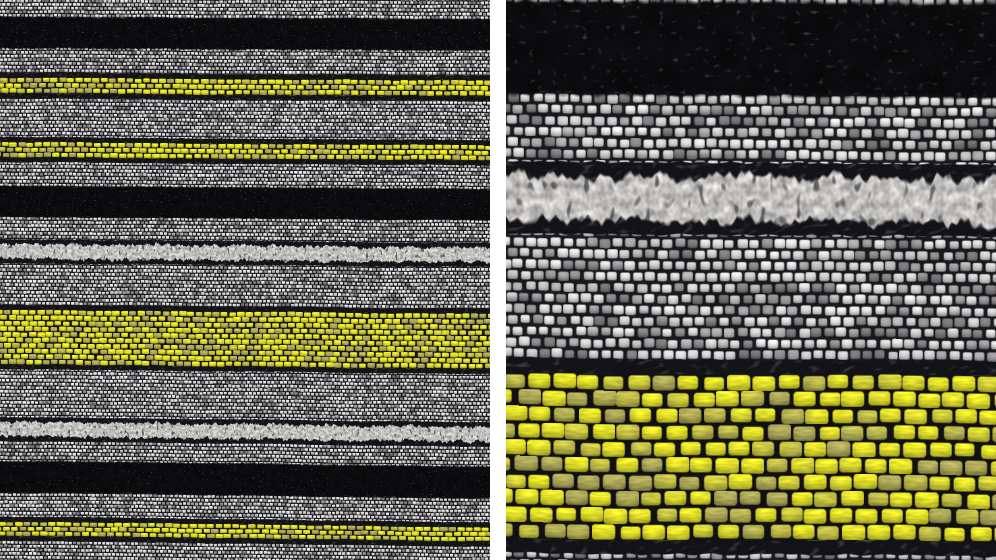
Left: the whole. Right: its middle third, enlarged.
Give the GLSL for this texture, as a Shadertoy shader.

```glsl
// Striped upholstery cloth: a grey plain weave crossed by yellow brick weave,
// fuzzy white chenille and black pile bands. Yarns are jittered rounded boxes in
// a half-drop lattice; gradient noise frays the pile and varies the tone.

// Lengths are in percent of the canvas height, with y measured from the top.
const vec3 INK         = vec3(0.065, 0.067, 0.078);
const vec3 GREY_LIGHT  = vec3(0.86, 0.85, 0.85);
const vec3 GREY_MID    = vec3(0.50, 0.485, 0.495);
const vec3 YELLOW      = vec3(0.90, 0.89, 0.17);
const vec3 YELLOW_DULL = vec3(0.69, 0.67, 0.35);
const vec3 WHITE       = vec3(0.82, 0.81, 0.80);

const vec2 GREY_PITCH   = vec2(0.74, 0.66);
const vec2 YELLOW_PITCH = vec2(1.49, 0.96);
const float BORDER = 0.85;   // dark threads beside a coloured stripe

// Stripe kinds
const float KIND_YELLOW = 0.0;
const float KIND_WHITE  = 1.0;
const float KIND_PILE   = 2.0;

// Each stripe: centre, half height, kind
const int STRIPES = 9;
const vec3 STRIPE[STRIPES] = vec3[STRIPES](
    vec3( 6.05, 2.80, KIND_PILE),   vec3(15.50, 1.43, KIND_YELLOW),
    vec3(27.00, 1.40, KIND_YELLOW), vec3(36.25, 2.80, KIND_PILE),
    vec3(45.20, 1.30, KIND_WHITE),  vec3(60.55, 4.95, KIND_YELLOW),
    vec3(77.10, 1.30, KIND_WHITE),  vec3(85.65, 2.85, KIND_PILE),
    vec3(94.90, 1.30, KIND_YELLOW));

float hash(vec2 p) {
    vec3 q = fract(vec3(p.xyx) * 0.1031);
    q += dot(q, q.yzx + 33.33);
    return fract((q.x + q.y) * q.z);
}

float cornerSlope(vec2 corner, vec2 offset) {
    float angle = 6.2832 * hash(corner);
    return dot(vec2(cos(angle), sin(angle)), offset);
}

// Gradient noise, about -0.7 to 0.7
float noise(vec2 p) {
    vec2 i = floor(p), f = p - i;
    vec2 u = f * f * f * (f * (f * 6.0 - 15.0) + 10.0);
    vec2 e = vec2(1.0, 0.0);
    return mix(mix(cornerSlope(i, f), cornerSlope(i + e, f - e), u.x),
               mix(cornerSlope(i + e.yx, f - e.yx), cornerSlope(i + 1.0, f - 1.0), u.x), u.y);
}

float inside(float d, float soft) {
    return 1.0 - smoothstep(-soft, soft, d);
}

// Half-drop lattice of yarn floats: x coverage, y random tone, z relief light
vec3 weave(vec2 p, vec2 pitch, vec2 fill, float soft) {
    vec2 g = p / pitch;
    float row = floor(g.y);
    g.x += 0.5 * mod(row, 2.0) + 0.14 * hash(vec2(row, 3.0));
    vec2 id = floor(g);
    vec2 jitter = 0.14 * (vec2(hash(id), hash(id + 17.3)) - 0.5);
    vec2 q = (fract(g) - 0.5 - jitter) * pitch;
    vec2 size = 0.5 * fill * pitch * (0.9 + 0.2 * hash(id + 41.7));
    float radius = 0.5 * min(size.x, size.y);
    vec2 e = abs(q) - size + radius;
    float d = length(max(e, 0.0)) + min(max(e.x, e.y), 0.0) - radius;
    float relief = 1.0 - 0.18 * q.y / size.y - 0.12 * dot(q / size, q / size);
    return vec3(inside(d, soft), hash(id + 71.9), relief);
}

vec3 greyCloth(vec2 p, float soft) {
    vec3 w = weave(p, GREY_PITCH, vec2(0.80, 0.77), soft);
    float slub = 0.15 * noise(p * vec2(0.12, 1.3)) + 0.12 * noise(p * 0.5);
    vec3 yarn = mix(GREY_MID, GREY_LIGHT, smoothstep(0.0, 0.6, w.y + slub)) * w.z;
    return mix(INK * 1.5, yarn, w.x) * (1.0 + slub);
}

vec3 yellowCloth(vec2 p, vec2 pitch, float soft) {
    vec3 w = weave(p, pitch, vec2(0.87, 0.86), soft);
    float faded = smoothstep(0.45, 0.95, w.y + 0.5 * noise(p * 0.22));
    float fibre = 1.0 + 0.18 * noise(p * vec2(1.5, 6.0));
    return mix(INK, mix(YELLOW, YELLOW_DULL, faded) * w.z * fibre, w.x);
}

vec3 chenille(vec2 p) {
    float tufts = noise(p * vec2(1.5, 1.9)) + 0.6 * noise(p * vec2(4.0, 3.0));
    float nicks = smoothstep(0.22, 0.5, noise(p * vec2(1.9, 1.0) + 31.0));
    return mix(WHITE * (0.93 + 0.3 * tufts), INK * 2.0, 0.6 * nicks);
}

vec3 blackPile(vec2 p) {
    float specks = smoothstep(0.25, 0.65, noise(p * vec2(2.2, 3.1)));
    return INK * (0.65 + 0.3 * noise(p * 0.7)) + 0.16 * specks;
}

vec3 darkThreads(vec2 p) {
    float twist = noise(vec2(p.x * 1.6 + p.y * 1.2, p.y * 2.6));
    return INK * 1.1 + 0.14 * smoothstep(0.1, 0.6, twist);
}

void mainImage(out vec4 fragColor, in vec2 fragCoord) {
    float px = 100.0 / iResolution.y;
    float soft = max(0.6 * px, 0.06);
    vec2 p = vec2(fragCoord.x, iResolution.y - fragCoord.y) * px;

    // Slight sag to the right, stronger lower down, with a slow wobble
    float across = p.x - 50.0 * iResolution.x / iResolution.y;
    p.y -= across * (0.005 + 0.00007 * p.y) + 0.2 * noise(p * vec2(0.07, 0.03));

    vec3 color = greyCloth(p, soft);
    for (int i = 0; i < STRIPES; i++) {
        float halfHeight = STRIPE[i].y, kind = STRIPE[i].z;
        vec2 q = vec2(p.x, p.y - STRIPE[i].x);
        float d = abs(q.y) - halfHeight;
        if (d > 2.0) continue;
        if (kind == KIND_PILE) {
            color = mix(color, blackPile(p), inside(d + 0.25 * noise(p * 1.4), 0.2));
            continue;
        }
        color = mix(color, darkThreads(p), inside(d - BORDER + 0.15 * noise(p), soft));
        if (kind == KIND_YELLOW) {
            // Fit a whole number of rows into the stripe
            float rows = round(2.0 * halfHeight / YELLOW_PITCH.y);
            vec2 pitch = vec2(YELLOW_PITCH.x, 2.0 * halfHeight / rows);
            vec3 cloth = yellowCloth(q + vec2(7.3 * float(i), halfHeight), pitch, soft);
            color = mix(color, cloth, inside(d, soft));
        } else {
            float fray = 0.55 * noise(vec2(p.x * 1.2, sign(q.y) * 5.5))
                       + 0.4 * noise(p * vec2(2.6, 0.8));
            color = mix(color, chenille(p), inside(d + fray, 0.15));
        }
    }
    fragColor = vec4(clamp(color, 0.0, 1.0), 1.0);
}
```
